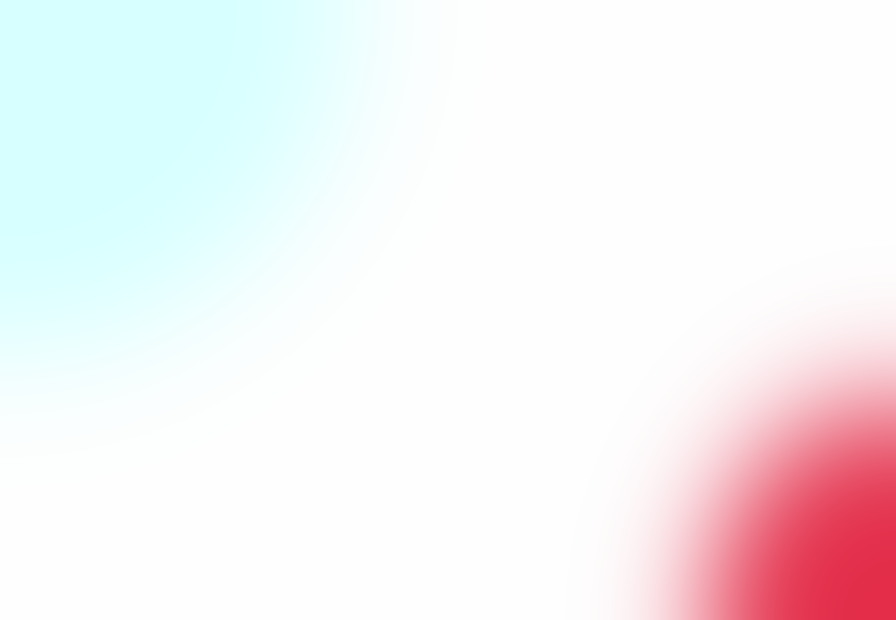
Give the GLSL for this background, as a WebGL 2 fragment shader.

```glsl
#version 300 es
precision highp float;
// Soft cyan and crimson glows in opposite corners of a white field.

#define PAPER vec3(0.996, 0.997, 0.997)
#define CYAN vec3(0.843, 1.0, 1.0)
#define CRIMSON vec3(0.89, 0.175, 0.285)
#define CYAN_RADII vec2(0.56, 0.56)
#define CYAN_BLUR 0.18
#define CRIMSON_RADII vec2(0.308, 0.349)
#define CRIMSON_BLUR 0.30

uniform vec2 u_resolution;
out vec4 fragColor;

// Gaussian-blurred step: 1 below zero, 0 above, in units of sigma.
float blurredStep(float z) {
    z = clamp(z, -4.0, 4.0);
    return 0.5 - 0.5 * tanh(0.79788 * (z + 0.044715 * z * z * z));
}

// Coverage of an ellipse with a blurred rim; blur is a share of its radius.
float glow(vec2 p, vec2 center, vec2 radii, float blur) {
    return blurredStep((length((p - center) / radii) - 1.0) / blur);
}

void main() {
    // Canvas height is one unit.
    vec2 p = gl_FragCoord.xy / u_resolution.y;
    float aspect = u_resolution.x / u_resolution.y;

    // Upper-left and lower-right corner glows.
    float cyan = glow(p, vec2(0.0, 1.0), CYAN_RADII, CYAN_BLUR);
    float crimson = glow(p, vec2(aspect, 0.0), CRIMSON_RADII * 0.96, CRIMSON_BLUR);

    vec3 color = mix(PAPER, CYAN, cyan);
    color = mix(color, CRIMSON, crimson);
    fragColor = vec4(color, 1.0);
}
```
